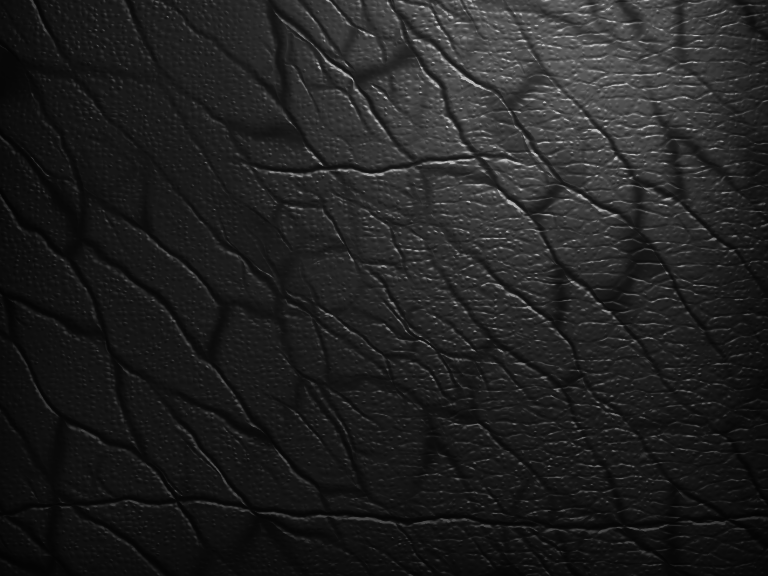
Write a Shadertoy shader that draws this texture.

```glsl
// Black creased leather under a soft lamp near the upper right.
// Cellular noise builds a height field of pebbles, wrinkles and slanted creases;
// its slope toward the lamp gives the glints and the shaded sides.

const vec2  LAMP          = vec2(0.95, 0.99);   // centre of the glow
const vec2  LIGHT_SOURCE  = vec2(1.00, 1.50);   // point the glints face
const vec2  CREASE_DIR    = vec2(0.65, -0.76);  // run of the main creases
const vec2  CREASE_CELLS  = vec2(3.2, 10.0);    // cells along and across the run
const vec2  FINE_CELLS    = vec2(8.0, 19.0);
const vec2  WRINKLE_CELLS = vec2(19.0, 46.0);
const vec2  PEBBLE_CELLS  = vec2(84.0, 102.0);
const float PEBBLE_HEIGHT = 0.0048;
const float CREASE_DEPTH  = 0.0085;
const float WRINKLE_DEPTH = 0.0036;
const float SLOPE_STEP    = 0.0024;
const float AMBIENT       = 0.066;
const float GLOW          = 0.25;
const float HAZE          = 0.045;

vec2 hash2(vec2 p) {
    vec3 q = fract(vec3(p.xyx) * vec3(0.1031, 0.1030, 0.0973));
    q += dot(q, q.yzx + 33.33);
    return fract((q.xx + q.yz) * q.zy);
}

// Layered sines, roughly -1 to 1
float waves(vec2 p) {
    float sum = 0.0, amp = 0.5;
    for (int i = 0; i < 4; i++) {
        sum += amp * sin(p.x + 1.7 * sin(p.y * 0.8 + float(i))) * cos(p.y * 0.9);
        p = mat2(1.5, 1.1, -1.1, 1.5) * p + 2.3;
        amp *= 0.6;
    }
    return sum;
}

// Gap between the two nearest cell points: zero on cell borders
float cellBorder(vec2 p) {
    vec2 cell = floor(p), f = fract(p);
    float nearest = 8.0, second = 8.0;
    for (int y = -1; y <= 1; y++)
    for (int x = -1; x <= 1; x++) {
        vec2 o = vec2(x, y);
        float d = length(o + hash2(cell + o + 40.0) - f);
        second = min(second, max(nearest, d));
        nearest = min(nearest, d);
    }
    return second - nearest;
}

// Round bumps of random size, one per cell
float pebbles(vec2 p) {
    vec2 cell = floor(p), f = fract(p);
    float h = 0.0;
    for (int y = -1; y <= 1; y++)
    for (int x = -1; x <= 1; x++) {
        vec2 o = vec2(x, y);
        vec2 rnd = hash2(cell + o + 17.0);
        float size = mix(0.4, 0.8, rnd.x * rnd.y + 0.3 * rnd.x);
        float d = length(o + 0.15 + 0.7 * rnd - f);
        h = max(h, (0.35 + 0.65 * rnd.y) * smoothstep(size, 0.0, d));
    }
    return h;
}

float groove(float d, float width) {
    return exp(-d * d / (width * width));
}

// Depth of the creases, 0 on the flat and about 1 at the bottom
float creases(vec2 p) {
    vec2 bent = p + 0.022 * vec2(waves(p * 8.0), waves(p * 8.0 + 5.0))
                  + 0.004 * vec2(waves(p * 45.0), waves(p * 45.0 + 9.0));
    vec2 q = vec2(dot(bent, CREASE_DIR), dot(bent, vec2(-CREASE_DIR.y, CREASE_DIR.x)));
    float fade = smoothstep(-0.55, 0.35, waves(p * 6.0 + 3.0));
    float fineFade = smoothstep(-0.2, 0.5, waves(p * 7.0 + 11.0));
    float depth = groove(cellBorder(q * CREASE_CELLS), 0.10) * mix(0.3, 1.0, fade);
    depth = max(depth, 0.6 * fineFade * groove(cellBorder(q * FINE_CELLS + 7.0), 0.13));

    // Two long creases that run across the slanted ones
    for (int i = 0; i < 2; i++) {
        float k = float(i);
        float line = 0.107 + 0.63 * k + 0.022 * sin(p.x * 4.5 + 0.3 + 1.5 * k);
        float span = mix(1.0, smoothstep(0.36, 0.5, p.x) * smoothstep(1.0, 0.8, p.x), k);
        depth = max(depth, span * groove(bent.y - line, 0.0055));
    }
    return depth;
}

// x: height, y: crease depth
vec2 leather(vec2 p) {
    float crease = creases(p);
    vec2 bent = p + 0.006 * vec2(waves(p * 25.0), waves(p * 25.0 + 4.0));
    float wrinkleArea = smoothstep(0.25, 0.95, p.x - 0.2 * p.y + 0.1 * waves(p * 5.0));
    float wrinkle = wrinkleArea * groove(cellBorder(bent * WRINKLE_CELLS), 0.22);
    float grain = pebbles(bent * PEBBLE_CELLS) * (0.8 + 0.35 * waves(p * 9.0 + 2.0));
    float h = PEBBLE_HEIGHT * grain * (1.0 - 0.8 * crease)
            - CREASE_DEPTH * crease - WRINKLE_DEPTH * wrinkle;
    return vec2(h, crease);
}

void mainImage(out vec4 fragColor, in vec2 fragCoord) {
    vec2 p = fragCoord / iResolution.y;

    // Slope toward the light
    vec2 toLight = normalize(LIGHT_SOURCE - p);
    vec2 here = leather(p);
    float slope = (here.x - leather(p + toLight * SLOPE_STEP).x) / SLOPE_STEP;
    float lit = clamp(slope, 0.0, 1.5);
    float shaded = clamp(-slope, 0.0, 1.0);

    // Lamp glow, broad haze and slow unevenness
    vec2 away = p - LAMP;
    float d2 = dot(away, away);
    float glow = exp(-d2 / 0.19);
    float haze = exp(-d2 / 0.8);
    float base = AMBIENT + GLOW * glow + HAZE * haze;
    base *= 1.0 + 0.12 * waves(p * 4.0 + 1.0);

    float shade = base * (1.0 - 0.35 * shaded) * (1.0 - 0.55 * here.y);
    shade += lit * lit * (0.05 + 0.17 * haze + 0.05 * glow);

    // Darker left, right and lower rims
    float rim = smoothstep(-0.25, 0.2, p.x) * smoothstep(1.6, 1.1, p.x);
    shade *= rim * smoothstep(-0.3, 0.2, p.y);
    fragColor = vec4(vec3(min(shade, 0.72)), 1.0);
}
```
